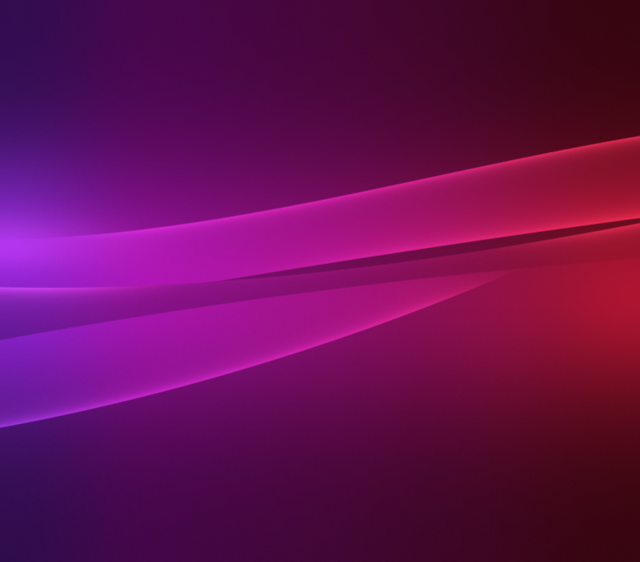
This background is drawn by a WebGL 2 fragment shader. Its source:

```glsl
#version 300 es
precision highp float;
// Glowing silk ribbons sweeping over a violet to red backdrop.
// Each ribbon edge is a polynomial curve; the signed height from it
// gives a smooth mask for tinting and a one-sided falloff for the glow.
uniform vec2 u_resolution;
out vec4 fragColor;

// Four-stop colour ramp across the width.
vec3 ramp(float x, vec3 a, vec3 b, vec3 c, vec3 d) {
    vec3 col = mix(a, b, smoothstep(0.0, 0.25, x));
    col = mix(col, c, smoothstep(0.15, 0.65, x));
    return mix(col, d, smoothstep(0.5, 1.0, x));
}

// Cubic curve expanded around a pivot: offset, slope, bend, twist.
float curve(float x, float pivot, vec4 k) {
    float t = x - pivot;
    return k.x + t * (k.y + t * (k.z + t * k.w));
}

// Soft mask: 0 below the edge, 1 above it.
float above(float d, float soft) {
    return smoothstep(-soft, soft, d);
}

// Thin bright rim with a wider tail, lit only on the positive side.
float rim(float d, float soft, float core, float tail) {
    float s = max(d, 0.0);
    return above(d, soft) * (0.65 * exp(-s / core) + 0.35 * exp(-s / tail));
}

// Elliptical soft light.
float spot(vec2 p, vec2 centre, vec2 size) {
    vec2 q = (p - centre) / size;
    return exp(-dot(q, q));
}

float hash(vec2 p) {
    return fract(sin(dot(p, vec2(127.1, 311.7))) * 43758.5);
}

vec3 backdrop(vec2 p) {
    vec3 dark = ramp(p.x, vec3(0.19, 0.05, 0.31), vec3(0.28, 0.025, 0.30),
                          vec3(0.27, 0.025, 0.20), vec3(0.21, 0.02, 0.06));
    vec3 lit = ramp(p.x, vec3(0.50, 0.12, 0.74), vec3(0.60, 0.075, 0.63),
                         vec3(0.57, 0.06, 0.42), vec3(0.58, 0.07, 0.17));
    float band = (p.y - 0.48) / 0.23;
    return mix(dark, lit, exp(-band * band));
}

void main() {
    vec2 p = gl_FragCoord.xy / u_resolution;
    float x = p.x;
    float soft = max(1.2 / u_resolution.y, 0.0018);

    // Signed heights from the five ribbon edges.
    float crest = curve(x, 0.68, vec4(0.686, 0.242, 0.0, -0.167)) - p.y;
    float fold = p.y - curve(x, 0.716, vec4(0.567, 0.168, -0.03, 0.0));
    float seam = curve(x, 0.078, vec4(0.488, 0.0, 0.172, -0.04)) - p.y;
    float crease = curve(x, 0.0, vec4(0.395, 0.205, -0.06, 0.0)) - p.y;
    float hem = p.y - curve(x, 0.0, vec4(0.239, 0.21, 0.169, 0.0));

    // Layer masks.
    float overSeam = above(-seam, soft);
    float underCrease = above(crease, soft);
    float upper = above(crest, soft) * above(fold, soft) * overSeam;
    float wedge = above(-fold, soft) * overSeam;
    float middle = above(seam, soft) * (1.0 - underCrease);
    float lower = underCrease * above(hem, soft);
    float crestFade = smoothstep(0.04, 0.26, x);
    float hemFade = 1.0 - smoothstep(0.62, 0.83, x);

    // Ribbon bodies.
    vec3 col = backdrop(p);
    float gain = upper * mix(0.08, 0.33, x) * mix(0.5, 1.0, crestFade);
    gain -= wedge * 0.22;
    gain -= middle * mix(0.17, 0.06, x);
    gain += lower * 0.10 * hemFade;
    gain -= underCrease * (1.0 - above(hem, soft)) * 0.06 * hemFade;
    col *= 1.0 + gain;

    // Rim lights, with strengths varying along each edge.
    vec3 glow = ramp(x, vec3(0.72, 0.24, 0.98), vec3(0.88, 0.18, 0.90),
                        vec3(0.93, 0.15, 0.70), vec3(1.0, 0.20, 0.36));
    float crestLight = rim(crest, soft, 0.008, 0.035) * crestFade * 0.88;
    float foldLight = rim(fold, soft, 0.009, 0.035) * overSeam
                    * smoothstep(0.30, 0.65, x) * 0.78;
    float seamGain = 0.15 + 0.75 * (1.0 - smoothstep(0.04, 0.32, x))
                   + 0.6 * smoothstep(0.72, 1.0, x);
    float seamLight = rim(seam, soft, 0.010, 0.030) * seamGain;
    float hemLight = rim(hem, soft, 0.009, 0.035) * underCrease * hemFade * 0.82;
    col = mix(col, glow, clamp(crestLight, 0.0, 1.0));
    col = mix(col, glow, clamp(foldLight, 0.0, 1.0));
    col = mix(col, glow + vec3(0.12, 0.04, 0.0) * (1.0 - x), clamp(seamLight, 0.0, 1.0));
    col = mix(col, glow, clamp(hemLight, 0.0, 1.0));

    // Diffuse lights at the left and right borders.
    col += vec3(0.17, 0.07, 0.14) * spot(p, vec2(0.0, 0.565), vec2(0.17, 0.05));
    col += vec3(0.08, 0.04, 0.12) * spot(p, vec2(0.0, 0.63), vec2(0.14, 0.11));
    col += vec3(0.10, 0.01, 0.02) * spot(p, vec2(1.0, 0.47), vec2(0.12, 0.12));

    // Fine dither against banding.
    col += (hash(floor(p * 450.0)) - 0.5) * 0.006;
    fragColor = vec4(clamp(col, 0.0, 1.0), 1.0);
}
```
